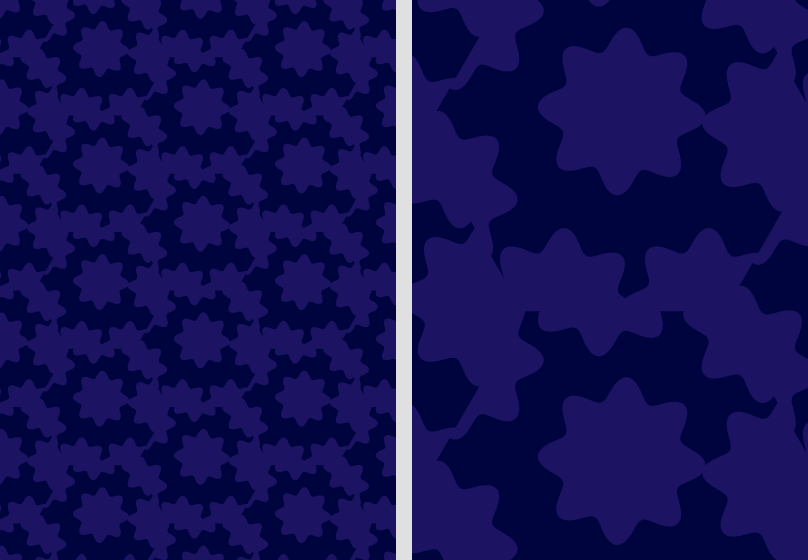
Left: the whole. Right: its middle third, enlarged.
Reproduce this pattern procedurally as a Shadertoy shader.

```glsl
// Violet eight-toothed cogs, cut off at the edges of repeating hexagonal tiles on navy.
#define TILE_SIDE 0.1699            // hexagon side, in canvas widths
#define TILE_ORIGIN vec2(0.5116, 0.828)
#define COG_RADIUS 0.362            // mean radius, in hexagon sides
#define TOOTH_HEIGHT 0.054
#define TEETH 8.0
#define COG_TURN 0.061
#define COG_COLOR vec3(0.108, 0.080, 0.390)
#define GROUND_COLOR vec3(0.0, 0.016, 0.245)
#define SAMPLES 4

const int COG_COUNT = 8;

// Cog centres within one tile; all but the first reach past its edges.
const vec2 cogCenters[COG_COUNT] = vec2[](
    vec2(-0.010, 0.123), vec2(-0.319, -0.870), vec2(0.399, -0.870),
    vec2(-0.101, 1.058), vec2(0.710, 0.826), vec2(0.804, 0.043),
    vec2(-0.812, 0.645), vec2(-0.942, -0.290));

// Offset from the nearest centre of a flat-topped hexagonal grid of side 1.
vec2 hexLocal(vec2 p) {
    vec2 period = vec2(3.0, sqrt(3.0));
    vec2 a = mod(p + 0.5 * period, period) - 0.5 * period;
    vec2 b = mod(p, period) - 0.5 * period;
    return dot(a, a) < dot(b, b) ? a : b;
}

// Radial distance to a cog with a smooth wavy rim; negative inside.
float cogDistance(vec2 p) {
    float wave = cos(TEETH * (atan(p.y, p.x) + COG_TURN));
    return length(p) - COG_RADIUS - TOOTH_HEIGHT * wave;
}

float cogCoverage(vec2 p) {
    vec2 local = hexLocal(p);
    float d = 1e3;
    for (int i = 0; i < COG_COUNT; i++) {
        d = min(d, cogDistance(local - cogCenters[i]));
    }
    return d < 0.0 ? 1.0 : 0.0;
}

void mainImage(out vec4 fragColor, in vec2 fragCoord) {
    // Supersampling smooths both the rims and the tile seams.
    float coverage = 0.0;
    for (int y = 0; y < SAMPLES; y++) {
        for (int x = 0; x < SAMPLES; x++) {
            vec2 jitter = (vec2(x, y) + 0.5) / float(SAMPLES) - 0.5;
            vec2 uv = (fragCoord + jitter) / iResolution.x;
            coverage += cogCoverage((uv - TILE_ORIGIN) / TILE_SIDE);
        }
    }
    coverage /= float(SAMPLES * SAMPLES);
    fragColor = vec4(mix(GROUND_COLOR, COG_COLOR, coverage), 1.0);
}
```
